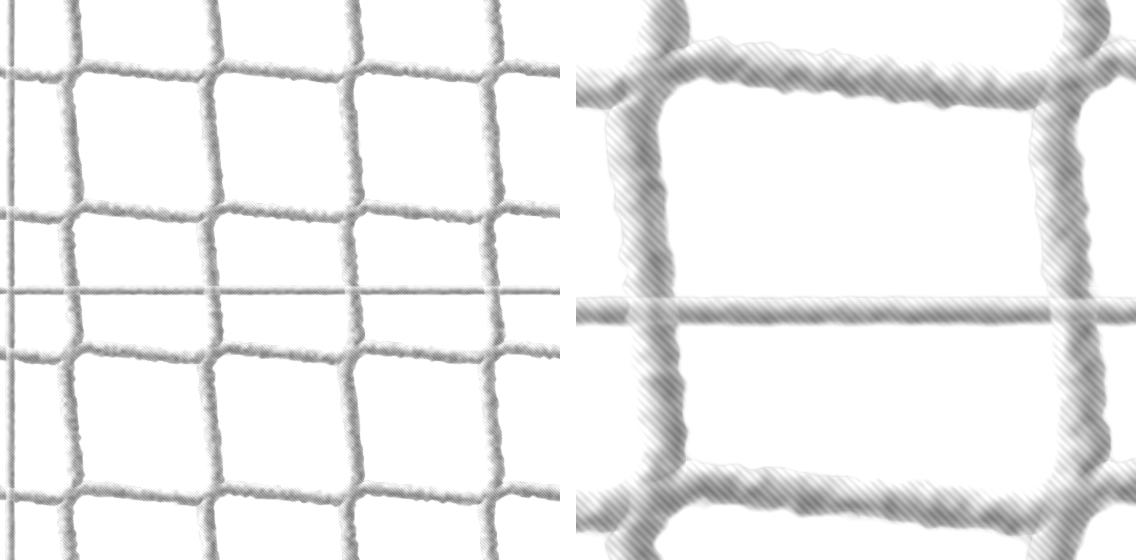
Left, the full canvas; right, a detail of the centre.
Give the GLSL for this pattern, as a Shadertoy shader.

```glsl
// Pale twisted-cord net on white, sagging square mesh crossed by two taut thin cords.

const vec2 KNOT = vec2(0.1265, 0.8724);      // position of one knot
const vec2 PITCH = vec2(0.2505, 0.2512);     // mesh spacing
const float SLANT = 0.026;                   // sideways drift of a cord per mesh
const vec2 CORD_RADIUS = vec2(0.0140, 0.0122); // upright, level
const float KNOT_BLEND = 0.007;              // rounding where cords join
const vec2 TAUT_POS = vec2(0.0185, 0.4815);  // upright x, level y
const float TAUT_RADIUS = 0.0078;
const float EDGE = 0.0022;                   // softness of outlines
const float FUZZ = 0.0055;                   // roughness of cord outlines
const float FUZZ_SCALE = 105.0;
const float TWIST_PERIOD = 0.0056;           // spacing of diagonal fibres
const float TWIST_DEPTH = 0.045;
const float GRAIN_DEPTH = 0.15;
const float LIT = 0.97;
const float SHADED = 0.58;
const float RIM = 0.10;                      // bounce light on the shaded rim

float hash(vec2 p) {
    vec3 h = fract(p.xyx * vec3(0.1031, 0.1030, 0.0973));
    h += dot(h, h.yzx + 33.33);
    return fract((h.x + h.y) * h.z);
}

float noise(vec2 p) {
    vec2 i = floor(p), f = fract(p);
    f = f * f * (3.0 - 2.0 * f);
    return mix(mix(hash(i), hash(i + vec2(1, 0)), f.x),
               mix(hash(i + vec2(0, 1)), hash(i + vec2(1, 1)), f.x), f.y);
}

// Cord drift: straight slant between knots, quick return through each knot.
vec2 cordDrift(vec2 t) {
    return -SLANT * t * (1.0 - smoothstep(0.37, 0.5, abs(t)));
}

float smoothMin(float a, float b, float k) {
    float h = max(k - abs(a - b), 0.0) / k;
    return min(a, b) - 0.25 * h * h * k;
}

// Tone across a cord lit from the upper left; s runs from -1 (lit) to 1 (shaded).
vec2 cordTone(vec2 s) {
    return mix(vec2(LIT), vec2(SHADED), smoothstep(-1.0, 0.5, s))
         + RIM * smoothstep(0.5, 1.0, s);
}

// Average of two crossing cords, favouring the one whose axis is nearer.
float blendTones(vec2 s) {
    vec2 w = max(1.0 - s * s, 0.0) + 0.02;
    return dot(cordTone(s), w) / (w.x + w.y);
}

float coverage(float d, float softness) {
    return 1.0 - smoothstep(-softness, softness, d);
}

void mainImage(out vec4 fragColor, in vec2 fragCoord) {
    vec2 uv = fragCoord / iResolution.xy;
    float edge = max(EDGE, 0.8 / iResolution.y);

    // Fibre texture
    float grain = noise(uv * FUZZ_SCALE * 1.3 + 40.0) - 0.5;
    float twist = sin(6.2832 * (uv.x + uv.y) / TWIST_PERIOD);
    float fibre = GRAIN_DEPTH * grain + TWIST_DEPTH * twist;
    vec2 rough = vec2(noise(uv * FUZZ_SCALE), noise(uv * FUZZ_SCALE + 17.0)) - 0.5;

    // Mesh cords: x is the offset from the upright cord, y from the level one
    vec2 q = (uv - KNOT) / PITCH;
    vec2 fromKnot = (q - round(q)) * PITCH;
    vec2 fromMiddle = fract(q) - 0.5;
    vec2 across = (fromKnot - cordDrift(fromMiddle).yx) * vec2(1, -1);
    across += FUZZ * rough;
    vec2 d = abs(across) - CORD_RADIUS;
    float mesh = coverage(smoothMin(d.x, d.y, KNOT_BLEND), edge);
    float meshTone = blendTones(across / CORD_RADIUS) + fibre;

    // Taut cords
    vec2 tautAcross = (uv - TAUT_POS) * vec2(1, -1) + 0.25 * FUZZ * rough;
    vec2 tautDist = abs(tautAcross) - TAUT_RADIUS;
    float taut = coverage(min(tautDist.x, tautDist.y), edge);
    float tautTone = blendTones(tautAcross / TAUT_RADIUS) + 0.7 * fibre;

    // Layers, paler where a taut cord passes over the mesh
    float tone = mix(1.0, meshTone, mesh);
    tone = mix(tone, mix(tautTone, 0.5 * (tautTone + meshTone) + 0.05, mesh), taut);
    fragColor = vec4(vec3(clamp(tone, 0.0, 1.0)), 1.0);
}
```
